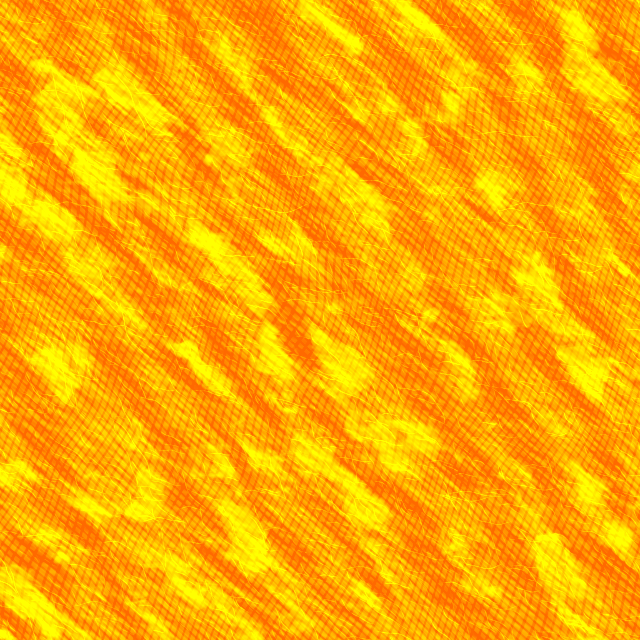
A three.js fragment shader for this texture:

```glsl
varying vec2 vUv;

float hash(vec2 p) {
  vec3 h = fract(p.xyx * 0.1031);
  h += dot(h, h.yzx + 33.33);
  return fract((h.x + h.y) * h.z);
}

float noise(vec2 p) {
  vec2 cell = floor(p);
  vec2 f = fract(p);
  f *= f * (3.0 - 2.0 * f);
  return mix(mix(hash(cell), hash(cell + vec2(1.0, 0.0)), f.x),
             mix(hash(cell + vec2(0.0, 1.0)), hash(cell + 1.0), f.x), f.y);
}

float fbm(vec2 p) {
  float sum = 0.0;
  float weight = 0.46;
  for (int i = 0; i < 5; i++) {
    sum += weight * noise(p);
    p = mat2(1.6, 1.2, -1.2, 1.6) * p + 17.3;
    weight *= 0.56;
  }
  return sum;
}

// Coordinates along (x) and across (y) a direction
vec2 along(vec2 p, float angle) {
  vec2 d = vec2(cos(angle), sin(angle));
  return vec2(dot(p, d), dot(p, vec2(-d.y, d.x)));
}

// Evenly repeated soft lines
float threads(float t) {
  return 1.0 - smoothstep(0.07, 0.24, abs(fract(t) - 0.5));
}

// Scattered, slightly bent hairs
float hairs(vec2 p) {
  float cover = 0.0;
  for (int layer = 0; layer < 4; layer++) {
    float k = float(layer);
    float scale = 11.0 + 6.0 * k;
    vec2 g = p * scale + k * 37.7;
    for (int j = -1; j <= 1; j++) {
      for (int i = -1; i <= 1; i++) {
        vec2 cell = floor(g) + vec2(float(i), float(j));
        float r = hash(cell + 5.1);
        vec2 center = cell + vec2(hash(cell + 11.7), hash(cell + 23.9));
        vec2 q = along(g - center, mix(-1.3, -0.05, r));
        float bend = hash(cell + 41.3) - 0.5;
        q.y += bend * q.x * q.x + 0.02 * sin(9.0 * q.x + 6.3 * r);
        float reach = mix(0.2, 0.8, hash(cell + 57.1));
        float line = 1.0 - smoothstep(0.0003, 0.0014, abs(q.y) / scale);
        line *= 1.0 - smoothstep(reach * 0.6, reach, abs(q.x));
        cover = max(cover, line * mix(0.4, 1.0, fract(r * 7.0)));
      }
    }
  }
  return cover;
}

void main() {
  vec2 p = vUv;
  vec2 grain = along(p, -0.66);

  // Wavering diagonal bands with ragged, streaked borders
  vec2 s = along(p, -1.03);
  float sway = 0.8 * noise(s * vec2(3.0, 5.0) + 3.0) + 0.4 * noise(p * 9.0);
  float streak = noise(grain * vec2(10.0, 90.0) + 9.0);
  float wave = 0.5 + 0.5 * sin(6.2832 * (s.y * 9.2 + sway));
  float width = 0.5 * (noise(s * vec2(5.0, 9.0) + 40.0) - 0.5);
  float band = smoothstep(0.02, 0.65, wave + width + 0.5 * (streak - 0.5));

  // Small torn bright patches, mostly on the light bands
  vec2 torn = grain * vec2(14.0, 22.0);
  torn += 0.8 * vec2(noise(p * 40.0), noise(p * 40.0 + 50.0));
  float patches = smoothstep(0.5, 0.74, fbm(torn) + 0.16 * (band - 0.6));

  // Crossed weave and fine fibres
  float slant = threads(along(p, -0.78).y * 108.0 + 1.5 * noise(p * 8.0));
  float steep = threads(along(p, 1.2).y * 82.0 + 3.0 * noise(p * 8.0 + 20.0));
  float fibre = noise(grain * vec2(24.0, 240.0));
  float cross = noise(along(p, -0.25) * vec2(45.0, 220.0));

  float green = 0.6 + 0.14 * band + 0.21 * patches;
  green += 0.12 * (streak - 0.5) + 0.26 * (fibre - 0.5) + 0.14 * (cross - 0.5);
  green -= (0.13 * slant + 0.14 * steep) * (1.0 - 0.6 * patches);
  green += 0.22 * hairs(p);

  gl_FragColor = vec4(1.0, clamp(green, 0.41, 1.0), 0.0, 1.0);
}
```
